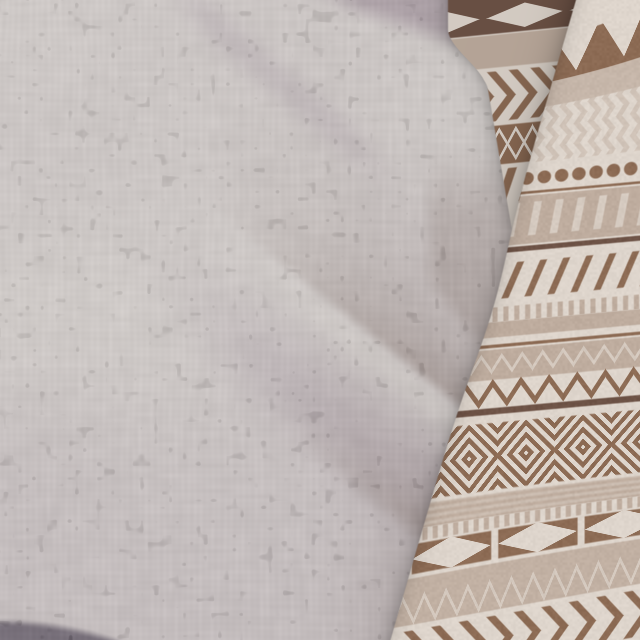
Give the GLSL for this texture, as a WebGL 1 fragment shader.

```glsl
precision highp float;
// Pale linen with soft diagonal folds, beside two layers of a patterned throw.
// Folds are signed offsets from slanted lines; the throw stacks bands along a
// slanted coordinate and fills them with zigzags, diamonds and strokes.
uniform vec2 u_resolution;

#define LINEN_LIGHT vec3(.815, .797, .785)
#define LINEN_LILAC vec3(.725, .69, .705)
#define LINEN_SHADE vec3(.57, .515, .495)
#define CREAM vec3(.87, .835, .8)
#define TAN vec3(.745, .675, .62)
#define BROWN vec3(.55, .42, .33)
#define DARK vec3(.43, .325, .275)
#define SLATE vec3(.47, .44, .48)
#define THREADS 105.
#define WEAVE_DEPTH .014
#define SOFTNESS .0018

float aa;

float hash(vec2 p) {
  vec3 q = fract(p.xyx * .1031);
  q += dot(q, q.yzx + 33.33);
  return fract((q.x + q.y) * q.z);
}
float noise(vec2 p) {
  vec2 i = floor(p), f = fract(p), e = vec2(1, 0);
  f *= f * (3. - 2. * f);
  return mix(mix(hash(i), hash(i + e), f.x),
             mix(hash(i + e.yx), hash(i + e.xx), f.x), f.y);
}
float ramp(float a, float b, float x) { return smoothstep(a, b, x); }
float bump(float x, float w) { return exp(-x * x / (w * w)); }
float inside(float d) { return 1. - ramp(-aa, aa, d); }
float band(float v, float a, float b) { return inside(max(a - v, v - b)); }
float tri(float x) { return abs(fract(x) - .5) * 2.; }
float zigzag(float h, float v, float period, float amp, float width) {
  return inside(abs(v - amp * (2. * tri(h / period) - 1.)) - width);
}
float strokes(float h, float period, float width) {
  return inside(abs(fract(h / period) - .5) * period - width);
}
float diamond(float h, float v, float period, float height) {
  return tri(h / period + .5) + abs(v) / height;
}

float frontEdge(float y) { return .9 - .29 * y + .01 * bump(y - .48, .13); }
float backEdge(float y) {
  return .7 + .06 * ramp(.045, .14, y) + .04 * clamp((y - .125) / .235, 0., 1.);
}

vec3 linen(vec2 p) {
  float x = p.x, y = p.y, shade = 0.;
  float lilac = .03 + .35 * ramp(.35, 1., y) + .22 * noise(p * 4. + 3.);
  // Main crease: positive offsets lie above it.
  float d = .065 + .8 * x - y, grow = ramp(.28, .72, x);
  shade += .62 * grow * ramp(-.008, .022, d) * exp(-max(d, 0.) / .11);
  lilac += .5 * bump(d + .17, .08) * ramp(.15, .5, x) - .4 * grow * bump(d + .025, .035);
  // Upper and lower creases.
  lilac += .45 * bump(.85 * x - .245 - y, .035) * ramp(.24, .34, x) * (1. - ramp(.52, .64, x));
  float low = .35 + .75 * x - y;
  shade += .6 * ramp(.4, .7, x) * ramp(-.02, .035, low) * exp(-max(low, 0.) / .1);
  // Upright fold and shading beside the throw.
  float fold = x - .665 - .08 * ramp(.42, .56, y), near = ramp(.45, .74, x);
  shade += .3 * ramp(-.015, .03, fold) * ramp(.2, .36, y) * (1. - ramp(.5, .62, y));
  lilac += .3 * near * ramp(.15, .4, y);
  shade += .3 * near * ramp(.72, .95, y);
  vec3 c = mix(LINEN_LIGHT, LINEN_LILAC, clamp(lilac, 0., 1.));
  c = mix(c, LINEN_SHADE, min(shade, .8));
  // Shadowed pocket at the top, dark hem at the lower left.
  float pocket = ramp(-.02, .025, .32 * x - .16 - y) * ramp(.46, .58, x);
  c = mix(c, vec3(.65, .6, .63), .8 * pocket);
  c = mix(c, SLATE, ramp(-.004, .012, y - .968 - .9 * x * x));
  // Threads, slubs and flecks.
  vec2 t = (p + .004 * noise(p * 9.)) * THREADS, s = vec2(.25, 1.2);
  float weave = sin(t.x * 6.283) * (.5 + noise(t * s.yx)) + .6 * sin(t.y * 6.283);
  c += WEAVE_DEPTH * (.4 * weave + 1.5 * (noise(t * s) + noise(t * s.yx) - 1.));
  return c - .07 * ramp(.78, .97, noise(t * .85 + 17.));
}

vec3 frontThrow(vec2 p) {
  float slope = .39 - .3 * ramp(0., .3, p.y) + .09 * ramp(.65, .95, p.y);
  float h = p.x, v = p.y + slope * (h - 1.);
  vec3 c = CREAM;
  // Triangles, ribbing and beads.
  c = mix(c, BROWN, band(v, .015, .09) * inside(.075 * tri(h / .075) - v + .005));
  c = mix(c, TAN, .75 * band(v, .09, .135) + .45 * band(v, .135, .235) * strokes(h + .012 * tri(v / .035), .022, .005));
  float bead = length(vec2((fract(h / .027) - .5) * .027, v - .262));
  c = mix(c, BROWN, max(inside(bead - .0105), band(v, .283, .287)));
  // Pale and dark slanted strokes.
  c = mix(c, TAN, band(v, .29, .365) * (1. - .75 * strokes(h + .2 * v, .034, .006) * band(v, .3, .352)));
  c = mix(c, BROWN, band(v, .392, .447) * strokes(h + .45 * v, .036, .0055));
  // Teeth, stripes and zigzags.
  c = mix(c, TAN, band(v, .46, .483) * strokes(h, .017, .004));
  c = mix(c, TAN, band(v, .483, .507));
  c = mix(c, BROWN, band(v, .518, .523));
  c = mix(c, TAN, band(v, .526, .573) * (1. - .7 * zigzag(h, v - .548, .032, .012, .004)));
  c = mix(c, BROWN, zigzag(h, v - .594, .044, .016, .0065));
  c = mix(c, DARK, max(band(v, .368, .376), band(v, .617, .627)));
  // Nested diamonds.
  float rings = diamond(h - .911, v - .69, .089, .047);
  c = mix(c, BROWN, band(v, .64, .738) * (1. - ramp(.42, .58, tri(rings * 2.5 + .05))));
  // Ribbed stripe, framed lozenges, relief and chevrons.
  c = mix(c, TAN, band(v, .743, .775) * (.8 + .2 * sin(v * 700.)));
  c = mix(c, TAN, band(v, .775, .792) * strokes(h, .016, .004));
  float lozenge = diamond(h - .84, v - .815, .135, .024);
  c = mix(c, BROWN, band(v, .795, .836) * strokes(h - .773, .135, .062) * ramp(.88, .94, lozenge));
  c = mix(c, TAN, band(v, .842, .912) * (.9 - .6 * zigzag(h, v - .888, .034, .019, .005)));
  return mix(c, BROWN, band(v, .921, .994) * strokes(h + .8 * abs(v - .957), .043, .007));
}

vec3 backThrow(vec2 p) {
  float h = p.x, v = p.y + .1 * h - .08;
  float lozenge = diamond(h - .82, v - .025, .13, .021);
  vec3 c = mix(CREAM, DARK, band(v, -.03, .05) * ramp(.86, .96, lozenge));
  c = mix(c, TAN, band(v, .052, .103));
  c = mix(c, BROWN, band(v, .109, .187) * strokes(h + .8 * abs(v - .148), .034, .007));
  float cross1 = zigzag(h, v - .224, .052, .023, .004), cross2 = zigzag(h + .026, v - .224, .052, .023, .004);
  c = mix(c, BROWN, band(v, .194, .255) * (1. - max(cross1, cross2)));
  return .95 * mix(c, BROWN, band(v, .262, .315) * strokes(h + .35 * v, .035, .007));
}

void main() {
  vec2 p = gl_FragCoord.xy / u_resolution;
  p.y = 1. - p.y;
  aa = max(SOFTNESS, .8 / u_resolution.y);
  float front = p.x - frontEdge(p.y), back = p.x - backEdge(p.y);
  float gap = p.y < .36 ? -back : -front;
  vec3 c = linen(p) * (1. - .2 * exp(-max(gap, 0.) / .014));
  vec3 under = backThrow(p) * (1. - .22 * exp(min(front, 0.) / .02));
  c = mix(c, under, inside(-back) * (1. - ramp(.35, .37, p.y)));
  vec3 over = frontThrow(p) * (1. - .1 * exp(-max(front, 0.) / .012));
  c = mix(c, over + .035 * (noise(p * 260.) - .5), inside(-front));
  gl_FragColor = vec4(c, 1);
}
```
